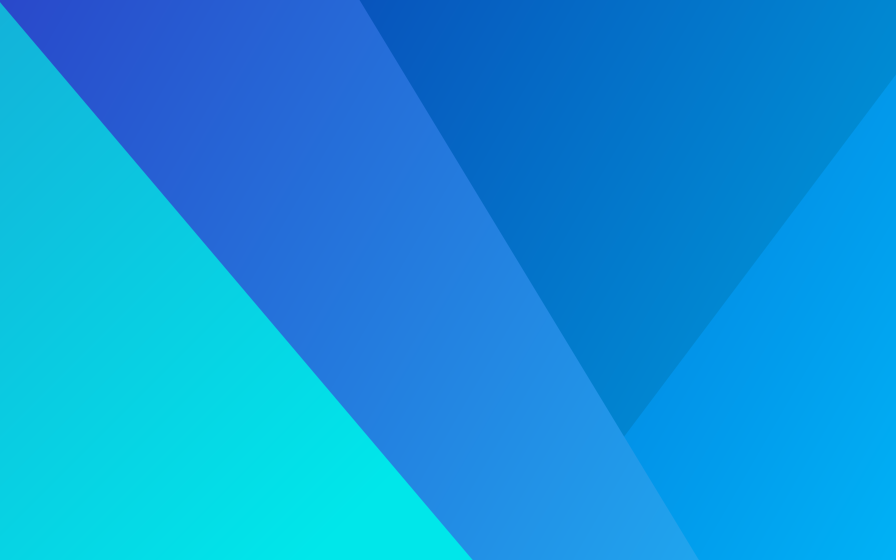
A WebGL 2 fragment shader for this background:

```glsl
#version 300 es
precision highp float;
// Flat overlapping panels in blues and cyan, split by three straight edges.
// Each panel is a two-colour linear ramp; signed distances to the edge lines
// give smooth masks that layer the panels from back to front.

#define ASPECT 1.6
#define EDGE_SOFTNESS 0.7
#define PANEL_DIR vec2(0.866, -0.5)
#define CYAN_DIR vec2(0.707, -0.707)

uniform vec2 u_resolution;
out vec4 fragColor;

// Signed distance to the line a-b, positive to the left when going a to b.
float lineSide(vec2 p, vec2 a, vec2 b) {
    vec2 along = normalize(b - a);
    return dot(p - a, vec2(-along.y, along.x));
}

// Linear colour ramp along dir, reaching each colour at its own point.
vec3 ramp(vec2 p, vec2 dir, vec2 start, vec2 end, vec3 startColor, vec3 endColor) {
    float t = dot(p - start, dir) / dot(end - start, dir);
    return mix(startColor, endColor, clamp(t, 0.0, 1.0));
}

float mask(float side) {
    float width = EDGE_SOFTNESS / u_resolution.y;
    return smoothstep(-width, width, side);
}

void main() {
    vec2 p = gl_FragCoord.xy / u_resolution * vec2(ASPECT, 1.0);

    // Corners where the edges meet the frame and each other
    vec2 cyanTop = vec2(0.0, 0.996), cyanFoot = vec2(0.844, 0.0);
    vec2 bandTop = vec2(0.642, 1.0), bandFoot = vec2(1.248, 0.0);
    vec2 notch = vec2(1.115, 0.221), rightEdge = vec2(1.6, 0.867);

    // Bright panel at the lower right
    vec3 color = ramp(p, PANEL_DIR, notch, vec2(1.6, 0.0),
                      vec3(0.008, 0.573, 0.910), vec3(0.0, 0.698, 0.961));

    // Dark wedge at the top
    vec3 wedge = ramp(p, PANEL_DIR, bandTop, rightEdge,
                      vec3(0.031, 0.329, 0.737), vec3(0.0, 0.545, 0.827));
    color = mix(color, wedge, mask(lineSide(p, notch, rightEdge)));

    // Diagonal blue band
    vec3 band = ramp(p, PANEL_DIR, vec2(0.0, 1.0), bandFoot,
                     vec3(0.161, 0.282, 0.792), vec3(0.125, 0.647, 0.933));
    color = mix(color, band, mask(lineSide(p, bandFoot, bandTop)));

    // Cyan triangle at the lower left
    vec3 cyan = ramp(p, CYAN_DIR, cyanTop, vec2(0.64, 0.08),
                     vec3(0.075, 0.698, 0.851), vec3(0.0, 0.906, 0.918));
    color = mix(color, cyan, mask(lineSide(p, cyanFoot, cyanTop)));

    fragColor = vec4(color, 1.0);
}
```
